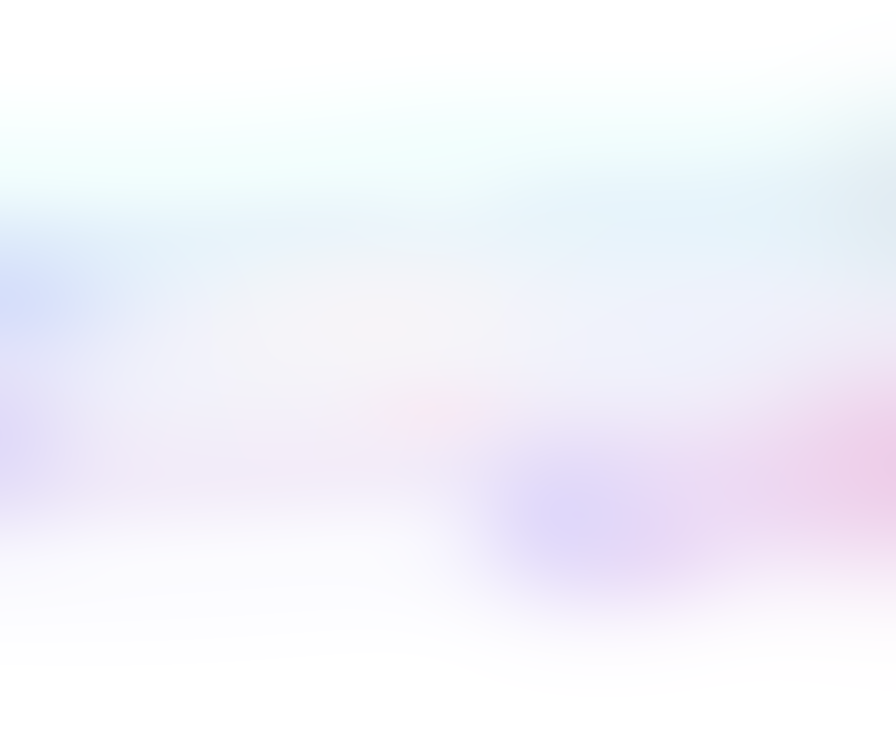
A WebGL 1 fragment shader for this background:

```glsl
precision highp float;
// Pale pastel mist: a soft horizontal band of mint, blue and lilac with blurred glows on white.

uniform vec2 u_resolution;

const vec3 WHITE = vec3(1.0);
const vec3 MINT = vec3(0.95, 0.997, 0.993);
const vec3 SKY = vec3(0.90, 0.955, 0.982);
const vec3 HAZE = vec3(0.945, 0.95, 0.982);
const vec3 LILAC = vec3(0.95, 0.925, 0.975);
const vec3 FROST = vec3(0.985, 0.985, 0.998);
const vec3 PERIWINKLE = vec3(0.82, 0.86, 0.98);
const vec3 LAVENDER = vec3(0.87, 0.845, 0.975);
const vec3 VIOLET = vec3(0.865, 0.835, 0.98);
const vec3 ORCHID = vec3(0.92, 0.835, 0.955);
const vec3 ROSE = vec3(0.93, 0.80, 0.91);
const vec3 BLUSH = vec3(0.978, 0.915, 0.953);
const vec3 PEARL = vec3(0.972, 0.96, 0.972);
const vec3 ICE = vec3(0.935, 0.95, 0.99);
const vec3 SILVER = vec3(0.88, 0.915, 0.94);

// Blend towards the next colour as the height falls from top to bottom.
vec3 descend(vec3 above, vec3 below, float bottom, float top, float height) {
  return mix(below, above, smoothstep(bottom, top, height));
}

// Vertical colour ramp of the band.
vec3 mistBand(float height) {
  vec3 color = descend(WHITE, MINT, 0.78, 0.94, height);
  color = descend(color, SKY, 0.69, 0.80, height);
  color = descend(color, HAZE, 0.55, 0.69, height);
  color = descend(color, LILAC, 0.39, 0.54, height);
  color = descend(color, FROST, 0.26, 0.39, height);
  return descend(color, WHITE, 0.10, 0.26, height);
}

// Elliptical Gaussian tint over the colour below it.
vec3 glow(vec3 base, vec2 p, vec2 center, vec2 radius, vec3 tint, float strength) {
  vec2 d = (p - center) / radius;
  return mix(base, tint, strength * exp(-dot(d, d)));
}

// Layered sines give the band a slight drift.
float drift(float x) {
  return 0.018 * cos(3.1 * x) + 0.005 * sin(9.0 * x);
}

void main() {
  vec2 p = gl_FragCoord.xy / u_resolution;
  vec3 color = mistBand(p.y + drift(p.x));

  // Upper glows
  color = glow(color, p, vec2(0.50, 0.77), vec2(0.10, 0.08), MINT, 0.6);
  color = glow(color, p, vec2(0.67, 0.70), vec2(0.13, 0.09), SKY, 0.6);
  color = glow(color, p, vec2(0.88, 0.74), vec2(0.14, 0.07), SKY, 0.6);
  color = glow(color, p, vec2(1.02, 0.73), vec2(0.11, 0.13), SILVER, 0.8);

  // Pale centre
  color = glow(color, p, vec2(0.43, 0.57), vec2(0.21, 0.12), PEARL, 0.85);
  color = glow(color, p, vec2(0.77, 0.56), vec2(0.17, 0.11), ICE, 0.7);
  color = glow(color, p, vec2(0.49, 0.45), vec2(0.09, 0.05), BLUSH, 0.65);

  // Left edge
  color = glow(color, p, vec2(-0.01, 0.60), vec2(0.14, 0.09), PERIWINKLE, 0.85);
  color = glow(color, p, vec2(-0.02, 0.42), vec2(0.11, 0.12), LAVENDER, 0.9);

  // Lower right glows
  color = glow(color, p, vec2(0.86, 0.34), vec2(0.15, 0.09), ORCHID, 0.65);
  color = glow(color, p, vec2(1.02, 0.38), vec2(0.16, 0.14), ROSE, 0.95);
  color = glow(color, p, vec2(0.72, 0.29), vec2(0.12, 0.10), ORCHID, 0.8);
  color = glow(color, p, vec2(0.63, 0.315), vec2(0.11, 0.11), VIOLET, 0.85);

  gl_FragColor = vec4(color, 1.0);
}
```
